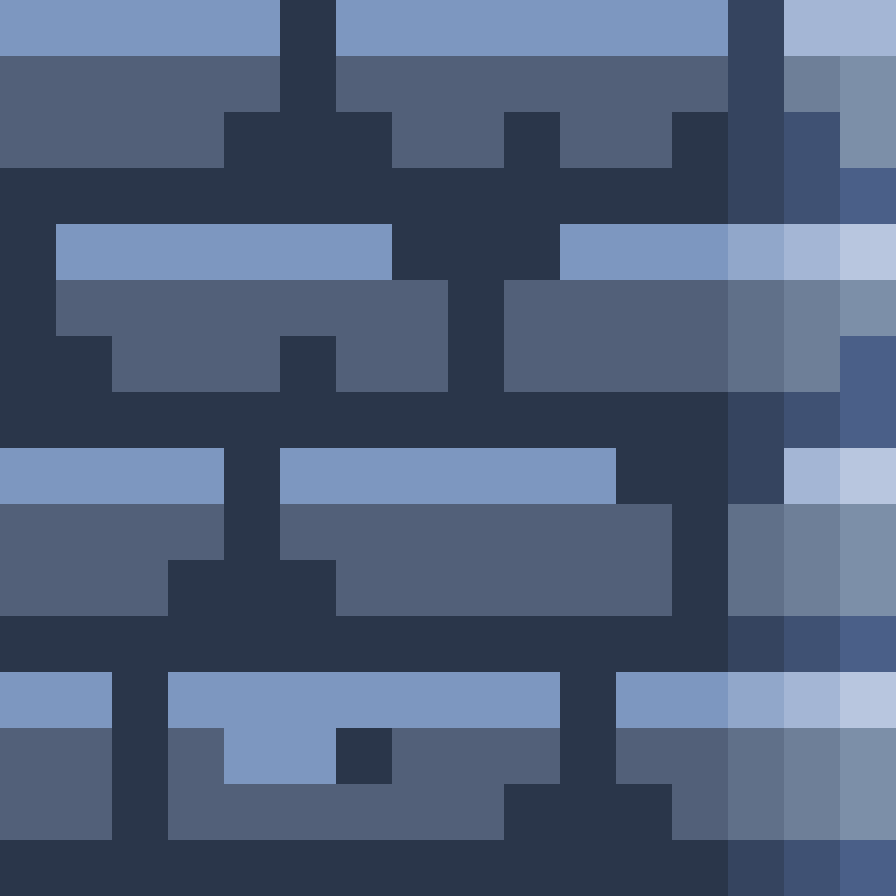
Write a Shadertoy shader that draws this texture.

```glsl
// Chunky brick wall on a 16 x 16 cell grid: four staggered courses of two
// bricks each, with a lit top edge, chipped corners, small notches and
// a stepped band of cool light along the right side.

const int GRID = 16;          // cells across and down
const int COURSE = 4;         // cells per course, last one is mortar
const int PITCH = 8;          // cells per brick, last one is the joint
const int LIT_COLUMNS = 3;    // width of the side light
const int SAMPLES = 3;        // antialiasing samples per axis

// Each material: unlit colour, and colour in the brightest lit column
const vec3 MORTAR     = vec3(0.165, 0.212, 0.290);
const vec3 MORTAR_LIT = vec3(0.290, 0.373, 0.533);
const vec3 FACE       = vec3(0.322, 0.376, 0.475);
const vec3 FACE_LIT   = vec3(0.486, 0.561, 0.659);
const vec3 EDGE       = vec3(0.490, 0.592, 0.753);
const vec3 EDGE_LIT   = vec3(0.722, 0.776, 0.875);

// First brick column of each course, from the top
const int START[4] = int[4](6, 1, 5, 3);

// Corner chips, combined as bits
const int TL = 1, TR = 2, BL = 4, BR = 8;

// Wear per brick: corner chips, notch column, notch row (column 0: no notch)
const ivec3 WEAR[8] = ivec3[8](
    ivec3(BL + BR, 3, 2), ivec3(BL + BR, 0, 0),
    ivec3(TR + BL, 4, 2), ivec3(TL + BR, 0, 0),
    ivec3(TR + BL, 0, 0), ivec3(TL + BR, 0, 0),
    ivec3(BR, 3, 1),      ivec3(BL, 0, 0));

// True where a corner chip or notch removes the cell q of a brick
bool isWorn(ivec2 q, ivec3 wear) {
    int corner = 0;
    if (q.x == 0) corner = q.y == 0 ? TL : q.y == 2 ? BL : 0;
    if (q.x == PITCH - 2) corner = q.y == 0 ? TR : q.y == 2 ? BR : 0;
    bool notch = wear.y > 0 && q == wear.yz;
    return (wear.x & corner) != 0 || notch;
}

// Colour of one grid cell, counted from the top left
vec3 cellColor(ivec2 cell) {
    // Side light rises in steps, one step lower along the top row
    int lit = max(cell.x - (GRID - 1 - LIT_COLUMNS), 0);
    if (cell.y == 0) lit = min(lit, LIT_COLUMNS - 1);
    float light = float(lit) / float(LIT_COLUMNS);

    // Locate the brick and the cell within it
    int course = cell.y / COURSE;
    int x = (cell.x - START[course] + GRID) % GRID;
    ivec2 q = ivec2(x % PITCH, cell.y % COURSE);
    ivec3 wear = WEAR[course * 2 + x / PITCH];

    bool joint = q.x == PITCH - 1 || q.y == COURSE - 1;
    if (joint || isWorn(q, wear)) return mix(MORTAR, MORTAR_LIT, light);

    // The bright edge spills down beside a notch in the middle row
    bool spill = wear.z == 1 && q.y == 1 && q.x >= wear.y - 2 && q.x < wear.y;
    if (q.y == 0 || spill) return mix(EDGE, EDGE_LIT, light);
    return mix(FACE, FACE_LIT, light);
}

void mainImage(out vec4 fragColor, in vec2 fragCoord) {
    // Average a few points per pixel to smooth the cell edges
    vec3 sum = vec3(0.0);
    for (int j = 0; j < SAMPLES; j++) {
        for (int i = 0; i < SAMPLES; i++) {
            vec2 offset = (vec2(i, j) + 0.5) / float(SAMPLES) - 0.5;
            vec2 uv = (fragCoord + offset) / iResolution.xy;
            uv.y = 1.0 - uv.y;
            ivec2 cell = ivec2(floor(uv * float(GRID)));
            sum += cellColor(clamp(cell, ivec2(0), ivec2(GRID - 1)));
        }
    }
    fragColor = vec4(sum / float(SAMPLES * SAMPLES), 1.0);
}
```
